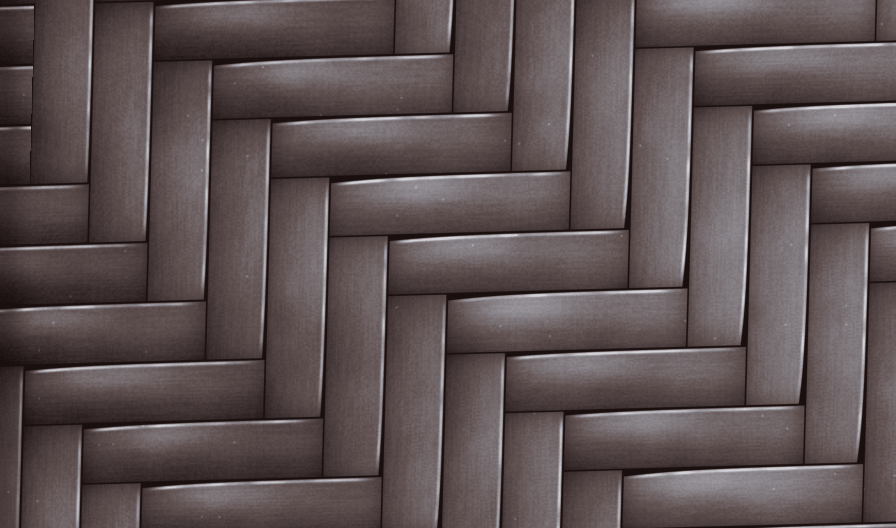
Give the GLSL for this texture, as a Shadertoy shader.

```glsl
float hash(vec2 p) {
    return fract(sin(dot(p, vec2(127.1, 311.7))) * 43758.5453);
}

float noise(vec2 p) {
    vec2 i = floor(p), f = fract(p);
    f = f * f * (3.0 - 2.0 * f);
    return mix(mix(hash(i), hash(i + vec2(1, 0)), f.x),
               mix(hash(i + vec2(0, 1)), hash(i + vec2(1, 1)), f.x), f.y);
}

float bell(float x, float center, float width) {
    float d = (x - center) / width;
    return exp(-d * d);
}

// Dark gap, brown band, cool sheen and pale rim along one tone axis
vec3 toneColor(float tone) {
    vec3 color = mix(vec3(0.10, 0.06, 0.06), vec3(0.38, 0.32, 0.32), clamp((tone - 0.10) / 0.28, 0.0, 1.0));
    color = mix(color, vec3(0.53, 0.51, 0.53), clamp((tone - 0.38) / 0.15, 0.0, 1.0));
    return mix(color, vec3(0.82, 0.82, 0.84), clamp((tone - 0.53) / 0.29, 0.0, 1.0));
}

void mainImage(out vec4 fragColor, in vec2 fragCoord) {
    // One unit is one band width; y runs downward
    float px = 14.9 / iResolution.x;
    vec2 p = vec2(fragCoord.x, iResolution.y - fragCoord.y) * px;

    // Slight skew of the weave
    vec2 weave = p + vec2(0.027 * p.y - 0.575, 0.027 * (p.x - 7.45) + 0.115);
    vec2 cell = floor(weave), f = fract(weave);

    // Twill: each band passes over four, shifting one cell per row
    float diagonal = cell.x - cell.y - 2.0;
    float phase = mod(diagonal, 8.0);
    bool border = cell.x < 0.0 && cell.y < 3.0;
    bool horizontal = phase < 4.0 || border;
    if (border) phase = 2.0;

    // Band coordinates: across is zero on the lit edge
    float along = horizontal ? phase + f.x : 7.0 - phase + f.y;
    float across = horizontal ? f.y : 1.0 - f.x;
    float group = floor(diagonal / 8.0);
    vec2 id = horizontal ? vec2(cell.y, group) : vec2(cell.x + 40.0, floor((cell.y - cell.x + 9.0) / 8.0));
    float variation = hash(id + 3.0);

    // Lit edge curves inward toward one end
    float taper = horizontal
        ? 0.005 + mix(0.06, 0.11, variation) * exp(-along * 1.1)
        : 0.005 + (0.015 + 0.006 * p.x) * exp((along - 4.0) * 1.4);
    float inner = across - taper;

    // Rounded body and soft sheen
    float tone;
    if (horizontal) {
        tone = 0.362 + 0.13 * bell(across, 0.22, 0.25) * bell(along, 1.3, 1.0)
             + 0.03 * bell(across, 0.3, 0.3) - 0.085 * smoothstep(0.4, 1.0, across);
    } else {
        tone = 0.352 + 0.05 * bell(across, 0.2, 0.28) + 0.045 * bell(along, 1.7, 1.2)
             - 0.06 * smoothstep(0.5, 1.0, across);
    }
    tone += 0.07 * (variation - 0.5) + 0.13 * (p.x / 14.9 - 0.47);

    // Lengthwise fibres, mottling and fine grain
    vec2 band = vec2(along, across) + id * 17.3;
    tone += 0.03 * (noise(band * vec2(3.0, 34.0)) - 0.5);
    tone += 0.09 * (noise(p * 0.7 + 4.0) - 0.5) + 0.03 * (noise(p * 2.3) - 0.5);
    tone += 0.045 * (noise(p * 34.0) - 0.5);

    // Shadows where the band dips beneath its neighbours
    tone *= 1.0 - 0.32 * exp(-along * 4.5) - 0.25 * exp((along - 4.0) * 4.5);
    tone *= 1.0 - 0.22 * exp(-(1.0 - across) * 14.0);

    // Worn bright rim
    float wear = 0.35 + 0.9 * noise(vec2(along * 4.0, variation * 90.0));
    float reach = smoothstep(0.0, 0.4, along) * smoothstep(4.0, 3.5, along);
    tone += (horizontal ? 0.38 : 0.32) * wear * reach * bell(inner, 0.045, 0.026);

    // Smooth gaps between bands
    float cover = smoothstep(0.0, 0.01 + px, inner) * smoothstep(0.0, 0.01 + px, 1.0 - across);
    cover *= smoothstep(0.0, 0.01 + px, along) * smoothstep(0.0, 0.01 + px, 4.0 - along);
    tone = mix(0.10, tone, cover);

    // Dim rolled border at the left
    tone *= mix(0.7, 1.0, smoothstep(0.0, 0.6, p.x));

    // Tiny pale specks
    vec2 speckCell = floor(p * 4.0);
    vec2 speck = fract(p * 4.0) - 0.25 - 0.5 * vec2(hash(speckCell + 5.0), hash(speckCell + 9.0));
    tone += 0.10 * step(0.97, hash(speckCell)) * smoothstep(0.12, 0.04, length(speck)) * cover;

    fragColor = vec4(toneColor(tone), 1.0);
}
```
